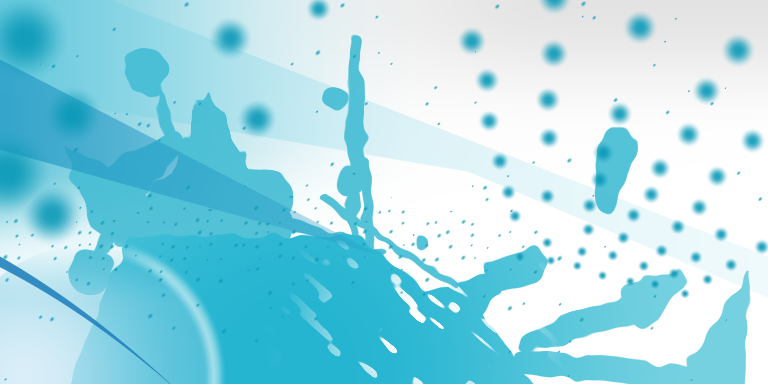
Give the GLSL for this background, as a WebGL 1 fragment shader.

```glsl
precision highp float;
uniform vec2 u_resolution;

float hash(vec2 p) {
  vec3 q = fract(p.xyx * .1031);
  q += dot(q, q.yzx + 33.33);
  return fract((q.x + q.y) * q.z);
}

float noise(vec2 p) {
  vec2 i = floor(p), f = fract(p);
  f *= f * (3. - 2. * f);
  return mix(mix(hash(i), hash(i + vec2(1, 0)), f.x),
             mix(hash(i + vec2(0, 1)), hash(i + 1.), f.x), f.y);
}

vec2 turn(vec2 p, float a) {
  return vec2(cos(a) * p.x + sin(a) * p.y, cos(a) * p.y - sin(a) * p.x);
}

float disc(vec2 p, float x, float y, float r) {
  return length(p - vec2(x, y)) - r;
}

// Tapered capsule from ends.xy to ends.zw
float strand(vec2 p, vec4 ends, float ra, float rb) {
  vec2 d = ends.zw - ends.xy;
  float t = clamp(dot(p - ends.xy, d) / dot(d, d), 0., 1.);
  return length(p - ends.xy - d * t) - mix(ra, rb, t);
}

float cover(float d) {
  float soft = .8 / u_resolution.y;
  return 1. - smoothstep(-soft, soft, d);
}

float glow(vec2 p, float x, float y, float r) {
  return 1. - smoothstep(.1 * r, r, length(p - vec2(x, y)));
}

// Crown, stalks and column of the upper splash
float upperSplash(vec2 p) {
  float d = disc(p, .38, .813, .06);
  d = min(d, strand(p, vec4(.41, .77, .44, .64), .006, .018));
  vec2 jag = p + vec2(0, .07 * noise(p * vec2(55, 9)) - .035);
  d = min(d, strand(jag, vec4(.55, .52, .535, .735), .12, .02));
  d = min(d, strand(p, vec4(.47, .46, .69, .49), .095, .07));
  d = min(d, strand(p, vec4(.31, .51, .45, .63), .065, .025));
  d = min(d, strand(p, vec4(.3, .46, .17, .62), .085, .004));
  d = min(d, strand(p, vec4(.32, .41, .7, .42), .05, .06));
  d = min(d, strand(p, vec4(.235, .29, .29, .42), .012, .02));
  d = min(d, disc(p, .236, .288, .06));
  d = min(d, strand(p, vec4(.922, .9, .93, .54), .014, .026));
  d = min(d, strand(p, vec4(.95, .58, .97, .26), .016, .009));
  d = min(d, strand(p, vec4(.915, .52, .93, .35), .016, .009));
  d = min(d, min(disc(p, .872, .74, .034), disc(p, .91, .53, .039)));
  d = min(d, strand(p, vec4(.84, .49, 1.18, .26), .012, .008));
  d = min(d, strand(p, vec4(.72, .43, 1, .34), .018, .006));
  d = min(d, disc(p, 1.1, .367, .017));
  return min(d, strand(p, vec4(1.61, .62, 1.585, .48), .05, .03));
}

// Pool along the bottom, with the arms on its right
float lowerSplash(vec2 p) {
  float d = max(p.y - .385, dot(p - vec2(.97, .36), vec2(.64, .77)));
  d = max(d, .18 - p.x + .4 * p.y);
  d = min(d, strand(p, vec4(1.1, .13, 1.28, .26), .11, .03));
  d = min(d, strand(p, vec4(1.18, .13, 1.33, 0), .09, .05));
  d = min(d, strand(p, vec4(1.3, .29, 1.375, .31), .042, .045));
  d = min(d, strand(p, vec4(1.67, .21, 1.77, .28), .06, .022));
  d = min(d, strand(p, vec4(1.66, .2, 1.37, .11), .045, .025));
  d = min(d, strand(p, vec4(1.37, .06, 1.78, .01), .03, .035));
  return min(d, strand(p, vec4(1.86, .02, 1.95, .29), .08, .004));
}

void main() {
  vec2 p = gl_FragCoord.xy / u_resolution.y;

  // Sky, grey at the top right and washed out at the lower left
  vec3 color = mix(vec3(.29, .74, .83), vec3(.99), smoothstep(-.35, 1.15, p.x));
  color = mix(vec3(1), color, .15 + .85 * smoothstep(.32, .56, p.y - .12 * p.x));
  color *= 1. - .1 * smoothstep(.65, 1., p.y) * smoothstep(.5, 1.5, p.x);

  // Pale beam
  float low = .76 - .17 * p.x - .25 * max(0., p.x - 1.22);
  float beam = cover(max(p.y - 1.112 + .39 * p.x, low - p.y));
  color = mix(color, vec3(.42, .81, .89), beam * mix(.35, .1, p.x / 2.));

  // Ragged splashes, with scars in the pool
  vec2 q = p + .02 * vec2(noise(p * 28.), noise(p * 28. + 7.)) - .01;
  color = mix(color, vec3(.27, .74, .83), .92 * cover(upperSplash(q)));
  vec3 pool = mix(vec3(.15, .71, .82), vec3(.46, .82, .88),
                  smoothstep(.15, 1.1, distance(p, vec2(.75, .05))));
  float scar = smoothstep(.76, .81, noise(turn(p, -.7) * vec2(18, 48)));
  scar *= glow(p, 1.1, .14, .42);
  color = mix(color, pool, cover(lowerSplash(q)) * (1. - scar));

  // Dark wedge
  float wedge = cover(max(p.y - .845 + .515 * p.x, .61 - .277 * p.x - p.y));
  color = mix(color, vec3(.13, .59, .77), wedge * mix(.7, .25, min(p.x, 1.)));

  // Bubble with a bright rim, and a blue blade across it
  float edge = disc(p, .22, .02, .34);
  vec3 bubble = mix(vec3(.83, .92, .97), vec3(.38, .77, .86),
                    smoothstep(0., .5, distance(p, vec2(.06, .02))));
  color = mix(color, bubble, .75 * cover(edge) * (1. - smoothstep(.2, .38, p.y)));
  float rim = (1. - smoothstep(0., .03, abs(edge))) * smoothstep(.22, .45, p.x);
  color = mix(color, vec3(.85, .95, .96), .6 * rim);
  float blade = abs(p.y - .318 + p.x * (.54 + .4 * p.x)) - .014 + .03 * p.x;
  color = mix(color, vec3(.13, .51, .74), .9 * cover(blade));

  // Large soft spots on the left
  float spots = max(glow(p, .065, .9, .12), glow(p, .6, .9, .06));
  spots = max(spots, max(glow(p, .19, .7, .08), glow(p, .67, .69, .055)));
  spots = max(spots, max(glow(p, .135, .44, .085), glow(p, .02, .55, .12)));
  spots = max(spots, glow(p, .83, .977, .035));

  // Rows of dots that widen upward on the right
  for (int row = 0; row < 9; row++) {
    float size = pow(1.165, float(row));
    for (int col = 0; col < 7; col++) {
      vec2 id = vec2(col, row);
      vec2 spot = vec2(1.43, .04 + .28 * size) + (id.x - 1.) * size * vec2(.07, -.016);
      spot += .012 * size * (vec2(hash(id), hash(id + 9.)) - .5);
      float shown = step(.22, hash(id + 31.));
      spots = max(spots, shown * glow(p, spot.x, spot.y, .014 * size));
    }
  }

  // Drifting specks, densest over the pool edge
  vec2 cell = floor(p * 32.);
  vec2 offset = fract(p * 32.) - .3 - .4 * vec2(hash(cell + 3.), hash(cell + 17.));
  float height = p.y - .37;
  float density = .04 + .5 * exp(-90. * height * height) * (1. - smoothstep(1.1, 1.65, p.x));
  float speck = glow(turn(offset, .8) * vec2(.8, 1.2), 0., 0., .1 + .18 * hash(cell + 41.));
  spots = max(spots, .85 * speck * step(hash(cell), density));

  color = mix(color, vec3(.04, .6, .72), .9 * spots);
  gl_FragColor = vec4(color, 1);
}
```
